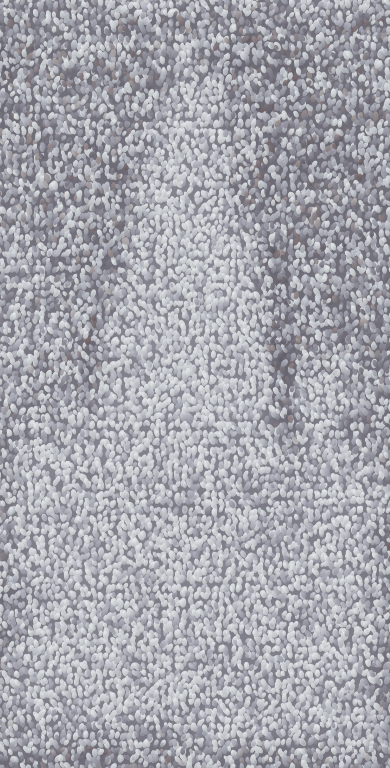
This pattern is drawn by a Shadertoy shader. Its source:

```glsl
// Pale spire emerging from a field of small, layered grey brush dabs.

const vec3 SHADOW = vec3(0.36, 0.34, 0.38);
const vec3 MIST = vec3(0.625, 0.632, 0.68);
const vec3 PALE = vec3(0.83, 0.845, 0.855);
const vec3 RUST = vec3(0.45, 0.37, 0.36);

float hash(vec2 p) {
    vec3 q = fract(vec3(p.xyx) * 0.1031);
    q += dot(q, q.yzx + 33.33);
    return fract((q.x + q.y) * q.z);
}

float noise(vec2 p) {
    vec2 i = floor(p), f = fract(p);
    f = f * f * (3.0 - 2.0 * f);
    float low = mix(hash(i), hash(i + vec2(1, 0)), f.x);
    float high = mix(hash(i + vec2(0, 1)), hash(i + vec2(1, 1)), f.x);
    return mix(low, high, f.y);
}

// Soft elliptical patch, 1 at its centre
float patchAt(vec2 uv, vec2 centre, vec2 radius) {
    vec2 d = (uv - centre) / radius;
    return exp(-dot(d, d));
}

// Soft downward-widening cone, faded out below its base
float spire(vec2 uv, vec2 tip, float slope, float base, float blur) {
    float width = 0.02 + slope * max(tip.y - uv.y, 0.0);
    float side = smoothstep(blur, -blur, abs(uv.x - tip.x) - width);
    float top = smoothstep(tip.y + 0.02, tip.y - 0.05, uv.y);
    return side * top * smoothstep(base - 0.06, base + 0.02, uv.y);
}

// Large-scale brightness of the composition
float toneMap(vec2 uv) {
    vec2 wobble = vec2(noise(uv * vec2(9, 20)), noise(uv * 13.0 + 7.0)) - 0.5;
    vec2 q = uv + wobble * vec2(0.05, 0.02);

    // Bright central spire, flanking turrets and broad lower body
    float form = spire(q, vec2(0.485, 0.95), 0.46, 0.38, 0.06);
    float body = smoothstep(0.48, 0.38, q.y);
    body *= smoothstep(-0.02, 0.11, q.x) * smoothstep(1.02, 0.89, q.x);
    body *= smoothstep(-0.01, 0.08, q.y);
    form = max(form, body * 0.88);
    form = max(form, 0.75 * spire(q, vec2(0.19, 0.56), 0.25, 0.38, 0.05));
    form = max(form, 0.85 * spire(q, vec2(0.81, 0.55), 0.40, 0.38, 0.05));
    float tone = mix(0.49, 0.79, form);

    // Brighter heart, misty left side and top margin
    tone += 0.06 * patchAt(uv, vec2(0.48, 0.60), vec2(0.16, 0.22));
    tone += 0.10 * patchAt(uv, vec2(0.05, 0.53), vec2(0.18, 0.16));
    tone += 0.10 * smoothstep(0.97, 1.0, uv.y);

    // Dark gaps beside the spire and shaded lower areas
    tone -= 0.14 * patchAt(uv, vec2(0.225, 0.53), vec2(0.04, 0.085));
    tone -= 0.19 * patchAt(uv, vec2(0.72, 0.49), vec2(0.04, 0.08));
    tone -= 0.08 * patchAt(uv, vec2(0.68, 0.65), vec2(0.06, 0.12));
    tone -= 0.06 * patchAt(uv, vec2(0.33, 0.70), vec2(0.07, 0.10));
    tone -= 0.05 * patchAt(uv, vec2(0.75, 0.81), vec2(0.20, 0.10));
    tone -= 0.08 * patchAt(uv, vec2(0.58, 0.34), vec2(0.24, 0.06));
    tone -= 0.06 * patchAt(uv, vec2(0.70, 0.15), vec2(0.16, 0.07));
    tone -= 0.08 * patchAt(uv, vec2(0.25, 0.02), vec2(0.25, 0.04));

    // Uneven horizontal rows and cloudy mottling
    tone += 0.12 * (noise(uv * vec2(5, 58)) - 0.5);
    tone += 0.12 * (noise(uv * vec2(17, 36) + 19.0) - 0.5);
    return clamp(tone, 0.0, 1.0);
}

// Shadow to cool mist to pale, by brightness
vec3 ramp(float shade) {
    vec3 dark = mix(SHADOW, MIST, smoothstep(0.0, 0.55, shade));
    return mix(dark, PALE, smoothstep(0.4, 1.0, shade));
}

vec3 dabColour(float tone, float pick, float tint) {
    vec3 colour = ramp(clamp(tone + 0.14 + (pick - 0.5) * 0.85, 0.0, 1.0));
    float rust = step(0.9, tint) * smoothstep(0.68, 0.4, tone);
    return mix(colour, RUST, rust * 0.65);
}

// Paint one jittered grid of tilted dabs over the colour below
vec3 paintDabs(vec3 below, vec2 p, vec2 cell, float tone, float seed, float pixel) {
    vec2 g = p / cell + seed * vec2(0.37, 0.61);
    vec2 home = floor(g);
    for (int y = -1; y <= 1; y++)
    for (int x = -1; x <= 1; x++) {
        vec2 id = home + vec2(x, y);
        vec2 key = id + seed * 71.0;
        vec2 jitter = vec2(hash(key + 3.1), hash(key + 8.7));
        vec2 d = (g - id - 0.15 - 0.7 * jitter) * cell;
        float angle = (hash(key + 14.3) - 0.5) * 1.5;
        float c = cos(angle), s = sin(angle);
        d = mat2(c, -s, s, c) * d;
        vec2 radius = cell * mix(vec2(0.27, 0.34), vec2(0.44, 0.58), hash(key + 21.9));
        vec2 local = d / radius;
        float edge = (length(local) - 1.0) * radius.x;
        float cover = smoothstep(pixel, -pixel, edge);
        vec3 paint = dabColour(tone, hash(key + 47.6), hash(key + 35.2));
        // Thick paint: lit upper rim, shaded lower rim
        paint *= 1.0 + 0.10 * clamp(local.y - 0.4 * local.x, -1.0, 1.0);
        below = mix(below, paint, cover * 0.9);
    }
    return below;
}

void mainImage(out vec4 fragColor, in vec2 fragCoord) {
    vec2 uv = fragCoord / iResolution.xy;
    vec2 p = fragCoord / iResolution.y;
    float pixel = 0.5 / iResolution.y;
    float tone = toneMap(uv);

    // Dark ground showing between the dabs
    vec3 colour = mix(SHADOW * 0.9, MIST * 0.9, tone);
    for (int i = 0; i < 2; i++) {
        float layer = float(i);
        vec2 cell = vec2(0.0092, 0.0112) * (1.0 - 0.1 * layer);
        colour = paintDabs(colour, p, cell, tone, layer + 1.0, pixel);
    }
    fragColor = vec4(min(colour, vec3(0.9)), 1.0);
}
```
